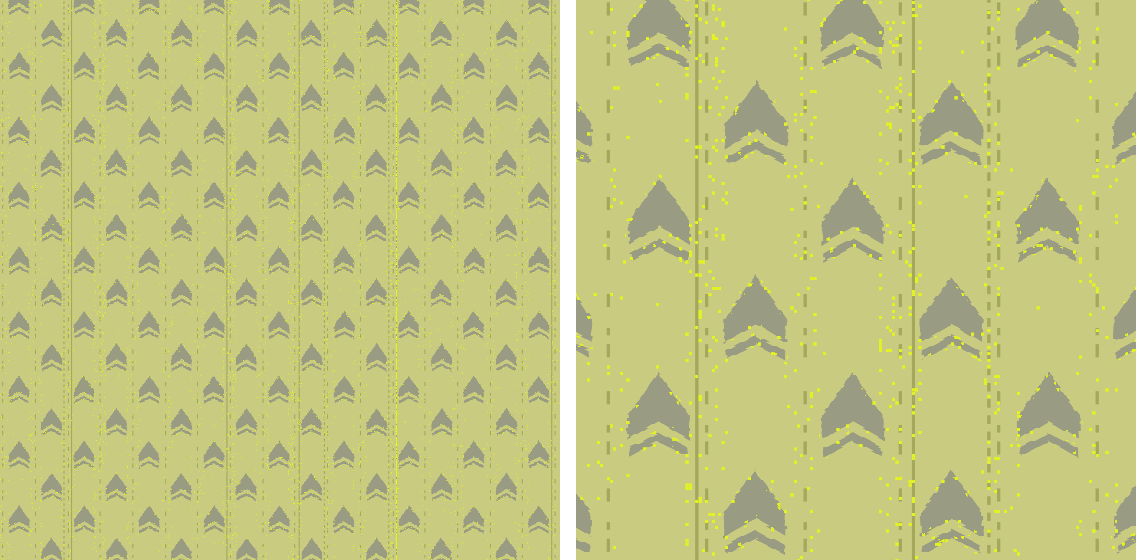
Left, the full canvas; right, a detail of the centre.
Give the GLSL for this pattern, as a WebGL 1 fragment shader.

```glsl
precision highp float;

uniform vec2 u_resolution;

// Lengths are in threads: 512 threads span the canvas height.
const float THREADS = 512.0;
const float COLUMN_PITCH = 29.7;
const float ROW_PITCH = 59.25;
const vec2 FIRST_APEX = vec2(17.5, 48.0);

const vec3 GROUND = vec3(0.79, 0.80, 0.50);
const vec3 ARROW_GREY = vec3(0.60, 0.61, 0.51);
const vec3 SEAM_OLIVE = vec3(0.64, 0.66, 0.36);
const vec3 SPECK_YELLOW = vec3(0.89, 0.95, 0.13);

float hash(vec2 p) {
    vec3 q = fract(vec3(p.xyx) * 0.1031);
    q += dot(q, q.yzx + 33.33);
    return fract((q.x + q.y) * q.z);
}

float cover(float dist, float aa) {
    return 1.0 - smoothstep(-0.5 * aa, 0.5 * aa, dist);
}

float line(float offset, float aa) {
    return cover(abs(offset) - 0.5, aa);
}

float dash(float t, float start, float size, float aa) {
    return cover(abs(t - start - 0.5 * size) - 0.5 * size, aa);
}

// Notched head with a thin chevron beneath; q.y grows downward from the apex.
float arrowDistance(vec2 q) {
    float ax = abs(q.x);
    float sides = ax - min(9.4, 0.5 + 0.72 * q.y);
    float head = max(sides, q.y - 14.0 - 0.6 * ax);
    float chevron = abs(q.y - 18.8 - 0.53 * ax) - 1.3;
    return min(head, max(chevron, ax - 8.8));
}

// Staggered columns with edges frayed thread by thread.
float arrowField(vec2 p) {
    float column = floor((p.x - FIRST_APEX.x) / COLUMN_PITCH + 0.5);
    float x = p.x - FIRST_APEX.x - column * COLUMN_PITCH;
    float row = (p.y - FIRST_APEX.y) / ROW_PITCH + 0.5 * mod(column, 2.0) + 0.25;
    float y = (fract(row) - 0.25) * ROW_PITCH;
    float side = step(0.0, x);
    float fray = hash(vec2(floor(p.y), column * 2.0 + side + 50.0)) - 0.5;
    float slip = hash(vec2(column, floor(row)) + 17.0) - 0.5;
    return arrowDistance(vec2(x + 0.8 * slip, y)) + 0.9 * fray;
}

float seamDashes(float y, float aa) {
    float period = 0.5 * ROW_PITCH;
    float t = mod(y - FIRST_APEX.y, period);
    float longs = max(dash(t, 4.9, 4.0, aa), dash(t, 20.2, 4.0, aa));
    return max(longs, dash(t, 15.2, 2.3, aa));
}

float denseDashes(float y, float aa) {
    float period = ROW_PITCH / 12.0;
    return dash(mod(y, period), 1.0, 2.6, aa);
}

float isIndex(float value, float target) {
    return 1.0 - step(0.5, abs(value - target));
}

// Likelihood of a yellow speck, uneven from thread to thread.
float speckChance(vec2 cell, float seamOffset, float edge, float heavy) {
    float thread = hash(vec2(cell.x, 7.0));
    float nearSeam = 1.0 - step(6.5, abs(seamOffset));
    float nearEdge = 1.0 - step(0.9, abs(edge));
    float seamChance = mix(0.006, 0.07 + 0.06 * heavy, thread * thread);
    return max(nearSeam * seamChance, nearEdge * 0.07);
}

void main() {
    vec2 p = gl_FragCoord.xy / u_resolution.y * THREADS;
    p.y = THREADS - p.y;
    float aa = THREADS / u_resolution.y;

    // Seams lie midway between arrow columns.
    float seamStart = FIRST_APEX.x - 0.5 * COLUMN_PITCH;
    float seam = floor((p.x - seamStart) / COLUMN_PITCH + 0.5);
    float offset = p.x - floor(seamStart + seam * COLUMN_PITCH) - 0.5;

    // Every fifth seam has a solid side line, on alternating sides.
    float fifth = isIndex(mod(seam, 5.0), 2.0);
    float rightSide = isIndex(mod(seam, 10.0), 2.0);
    float solid = fifth * line(offset - mix(-3.0, 3.0, rightSide), aa);
    float dense = rightSide * line(offset + 4.0, aa);

    // A solid and a dashed line flank one central column.
    float pairOffset = p.x - 285.0;
    float flank = line(abs(pairOffset) - 11.5, aa);
    float rightFlank = step(0.0, pairOffset);
    solid = max(solid, flank * (1.0 - rightFlank));
    dense = max(dense, flank * rightFlank);

    float dashed = line(offset, aa) * seamDashes(p.y, aa);
    dashed = max(dashed, dense * denseDashes(p.y, aa));

    float edge = arrowField(p);
    vec3 color = mix(GROUND, ARROW_GREY, cover(edge, aa));
    color = mix(color, SEAM_OLIVE, max(solid, dashed));

    // One solid line is mostly yellow, with olive showing through.
    vec2 cell = floor(p);
    float bright = solid * isIndex(seam, 12.0) * step(0.25, hash(cell + 3.0));
    color = mix(color, SPECK_YELLOW, bright);

    // Loose yellow fibres.
    float heavy = max(fifth, step(0.7, hash(vec2(seam, 91.0))));
    float chance = speckChance(cell, offset, edge, heavy);
    vec2 inCell = abs(p - cell - 0.5);
    float speck = cover(max(inCell.x, inCell.y) - 0.5, aa);
    speck *= step(hash(cell + 211.0), chance);
    color = mix(color, SPECK_YELLOW, speck);

    gl_FragColor = vec4(color, 1.0);
}
```
